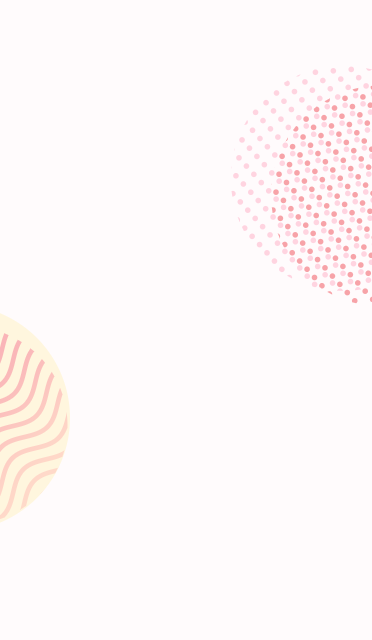
Write a Shadertoy shader that draws this background.

```glsl
// Pale backdrop with two overlapping discs of halftone dots at the upper right
// and a cream disc with wavy stripes at the left. The dots repeat on a skewed
// lattice; the stripes repeat a sine wave that runs along a diagonal axis.

const float TAU = 6.2831853;
const float GRID_HEIGHT = 768.0;   // design units along the canvas height

const vec3 BACKDROP = vec3(1.0, 0.984, 0.99);
const vec3 CREAM = vec3(1.0, 0.965, 0.87);
const vec3 PINK = vec3(1.0, 0.83, 0.88);
const vec3 CORAL = vec3(0.97, 0.64, 0.66);
const vec3 STRIPE_ROSE = vec3(0.98, 0.71, 0.72);
const vec3 STRIPE_PEACH = vec3(1.0, 0.855, 0.79);

// Smooth coverage of a signed distance, about one pixel wide
float coverage(float dist, float pixel) {
    return clamp(0.5 - dist / pixel, 0.0, 1.0);
}

float discDistance(vec2 p, vec2 center, float radius) {
    return length(p - center) - radius;
}

// Distance to the dot of the lattice cell that holds p
float dotDistance(vec2 p, vec2 origin, mat2 lattice, float radius) {
    vec2 cell = inverse(lattice) * (p - origin);
    vec2 offset = lattice * (cell - round(cell));
    return length(offset) - radius;
}

// q.x runs along the wave, q.y across the stripes
float stripeDistance(vec2 q, float spacing, float halfWidth) {
    const float amplitude = 11.0;
    const float period = 113.0;
    float phase = TAU * (q.x - 322.0) / period;
    float slope = -amplitude * TAU / period * sin(phase);
    float across = q.y - 391.5 - amplitude * cos(phase);
    across -= spacing * round(across / spacing);
    return abs(across) * inversesqrt(1.0 + slope * slope) - halfWidth;
}

// Dots trimmed by the rim of a disc
float dottedDisc(vec2 p, vec2 center, float radius, vec2 origin, float pixel) {
    const mat2 lattice = mat2(21.5, -1.7, 8.92, 9.9);
    float dots = dotDistance(p, origin, lattice, 3.35);
    return coverage(max(dots, discDistance(p, center, radius)), pixel);
}

void mainImage(out vec4 fragColor, in vec2 fragCoord) {
    // Design units, with y measured down from the top
    float pixel = GRID_HEIGHT / iResolution.y;
    vec2 p = vec2(fragCoord.x, iResolution.y - fragCoord.y) * pixel;
    vec3 color = BACKDROP;

    // Cream disc
    float cream = discDistance(p, vec2(-52.0, 501.5), 136.0);
    color = mix(color, CREAM, coverage(cream, pixel));

    // Wavy stripes, fading from rose to peach
    vec2 diagonal = vec2(p.y - p.x, p.x + p.y) * inversesqrt(2.0);
    float stripes = max(stripeDistance(diagonal, 18.8, 2.8),
                        discDistance(p, vec2(-37.5, 510.5), 118.5));
    vec3 stripeColor = mix(STRIPE_ROSE, STRIPE_PEACH, smoothstep(290.0, 460.0, diagonal.y));
    color = mix(color, stripeColor, coverage(stripes, pixel));

    // Halftone discs, coral over pink
    float pinkDots = dottedDisc(p, vec2(412.0, 214.0), 135.0, vec2(400.0, 85.0), pixel);
    color = mix(color, PINK, pinkDots);
    float coralDots = dottedDisc(p, vec2(458.0, 235.0), 132.5, vec2(414.0, 118.0), pixel);
    color = mix(color, CORAL, coralDots);

    fragColor = vec4(color, 1.0);
}
```
